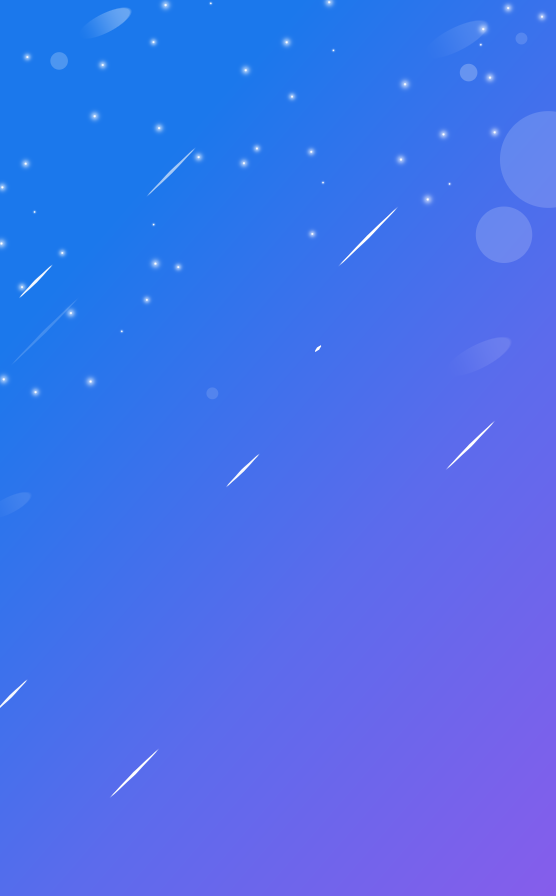
Write a Shadertoy shader that draws this background.

```glsl
// Diagonal blue-to-violet sky with a scatter of glowing stars at upper left,
// slanted light streaks, translucent discs and faint leaf-shaped glints.
// Shapes are distance functions in units of canvas height, blended in loops.

const vec3 BLUE   = vec3(0.105, 0.470, 0.925);
const vec3 INDIGO = vec3(0.360, 0.420, 0.925);
const vec3 VIOLET = vec3(0.525, 0.365, 0.920);
const vec3 GLOW   = vec3(1.0);

const vec2 SLOPE = vec2(1.10, 0.95);          // direction of the sky gradient
const vec3 STOPS = vec3(0.37, 1.03, 1.63);    // where each sky colour sits

const int   STAR_COUNT  = 44;
const float STAR_CORE   = 0.0024;
const float STAR_HALO   = 0.0042;
const float STREAK_HALF_WIDTH = 0.0017;
const float LEAF_ANGLE  = 0.47;
const float LEAF_ASPECT = 0.33;

// Streaks: centre, half length, opacity
const vec4 STREAKS[9] = vec4[9](
    vec4(0.191, 0.808, 0.038, 0.60), vec4(0.411, 0.736, 0.046, 1.00),
    vec4(0.040, 0.686, 0.026, 0.95), vec4(0.050, 0.630, 0.052, 0.16),
    vec4(0.355, 0.611, 0.005, 1.00), vec4(0.271, 0.475, 0.026, 0.95),
    vec4(0.525, 0.503, 0.038, 1.00), vec4(0.012, 0.223, 0.026, 0.95),
    vec4(0.150, 0.137, 0.038, 1.00));

// Discs: centre, radius, opacity
const vec4 DISCS[6] = vec4[6](
    vec4(0.612, 0.822, 0.0540, 0.16), vec4(0.5625, 0.738, 0.0315, 0.17),
    vec4(0.523, 0.919, 0.0098, 0.24), vec4(0.582, 0.957, 0.0066, 0.14),
    vec4(0.066, 0.932, 0.0098, 0.22), vec4(0.237, 0.561, 0.0066, 0.13));

// Leaves: centre, half length, opacity
const vec4 LEAVES[4] = vec4[4](
    vec4(0.117, 0.974, 0.032, 0.34), vec4(0.509, 0.956, 0.039, 0.13),
    vec4(0.534, 0.602, 0.040, 0.12), vec4(0.010, 0.436, 0.027, 0.10));

vec2 hash2(float n) {
    return fract(sin(vec2(n, n + 17.3) * vec2(12.99, 78.23)) * 4375.85);
}

// Coverage of a shape from its signed distance, one pixel soft
float cover(float dist, float pixel) {
    return clamp(0.5 - dist / pixel, 0.0, 1.0);
}

vec2 turn(vec2 v, float angle) {
    float c = cos(angle), s = sin(angle);
    return vec2(c * v.x + s * v.y, c * v.y - s * v.x);
}

vec3 sky(vec2 p) {
    float depth = dot(vec2(p.x, 1.0 - p.y), SLOPE);
    vec3 col = mix(BLUE, INDIGO, clamp((depth - STOPS.x) / (STOPS.y - STOPS.x), 0.0, 1.0));
    return mix(col, VIOLET, clamp((depth - STOPS.y) / (STOPS.z - STOPS.y), 0.0, 1.0));
}

float disc(vec2 p, vec4 d, float pixel) {
    return d.w * cover(length(p - d.xy) - d.z, pixel);
}

// Tilted ellipse that fades toward its lower left tip
float leaf(vec2 p, vec4 l, float pixel) {
    vec2 q = turn(p - l.xy, LEAF_ANGLE) / l.z;
    float dist = (length(q / vec2(1.0, LEAF_ASPECT)) - 1.0) * l.z * LEAF_ASPECT;
    return l.w * cover(dist, pixel) * smoothstep(-1.1, 0.9, q.x);
}

// Spindle along the rising diagonal, thin at both tips
float streak(vec2 p, vec4 s, float pixel) {
    vec2 q = turn(p - s.xy, 0.7854);
    float along = abs(q.x) / s.z;
    float halfWidth = STREAK_HALF_WIDTH * (1.0 - 0.75 * along);
    float body = cover(abs(q.y) - halfWidth, pixel);
    return s.w * body * (1.0 - smoothstep(0.85, 1.05, along));
}

// Evenly spread, jittered stars under a line falling to the right
float stars(vec2 p, float pixel) {
    float light = 0.0;
    for (int i = 0; i < STAR_COUNT; i++) {
        float n = float(i) + 1.0;
        vec2 jitter = hash2(n);
        vec2 spread = fract(n * vec2(0.7549, 0.5698) + 0.12 * jitter);
        float x = 0.62 * pow(spread.x, 1.3);
        vec2 centre = vec2(x, 1.0 - spread.y * (0.49 - 0.55 * x));
        float size = i % 5 == 4 ? 0.35 : 0.85 + 0.3 * jitter.x;
        float r = length(p - centre);
        float halo = 0.6 * exp(-pow(r / (STAR_HALO * size), 2.0));
        float core = smoothstep(STAR_CORE * size + pixel, 0.0, r);
        light = max(light, max(halo, core));
    }
    return light;
}

void mainImage(out vec4 fragColor, in vec2 fragCoord) {
    vec2 p = fragCoord / iResolution.y;
    float pixel = 1.0 / iResolution.y;
    vec3 col = sky(p);

    for (int i = 0; i < 6; i++) col = mix(col, GLOW, disc(p, DISCS[i], pixel));
    for (int i = 0; i < 4; i++) col = mix(col, GLOW, leaf(p, LEAVES[i], pixel));
    col = mix(col, GLOW, stars(p, pixel));
    for (int i = 0; i < 9; i++) col = mix(col, GLOW, streak(p, STREAKS[i], pixel));

    fragColor = vec4(col, 1.0);
}
```
